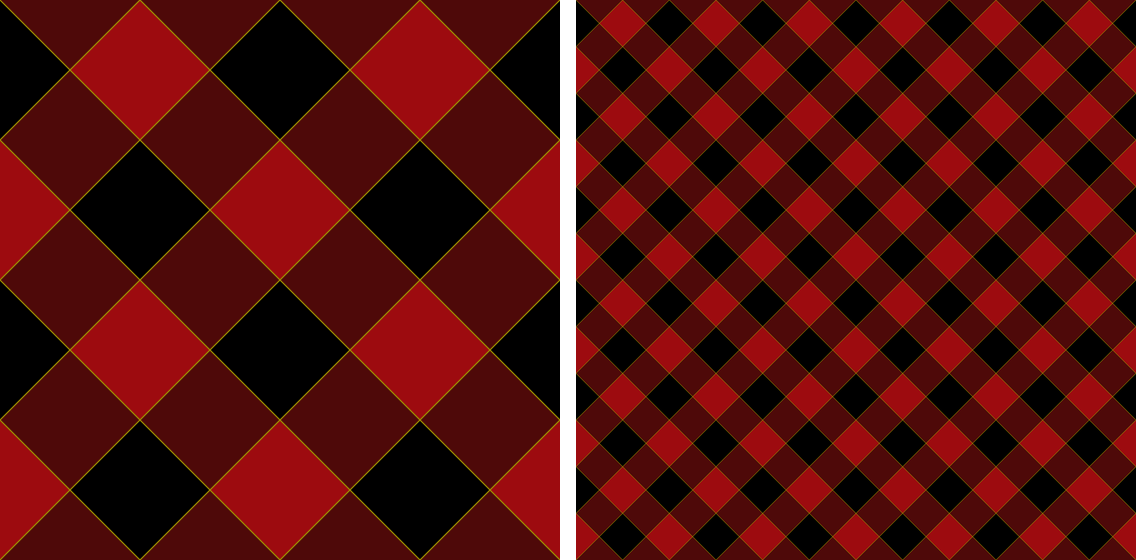
Left: one tile. Right: repeated 3 by 3.
This pattern is drawn by a Shadertoy shader. Its source:

```glsl
// Signed distance to the nearest whole number: positive in odd cells, negative in even ones
vec2 oddCellDistance(vec2 p) {
    return abs(mod(p + 0.5, 2.0) - 1.0) - 0.5;
}

void mainImage(out vec4 fragColor, in vec2 fragCoord) {
    const vec3 maroon = vec3(0.306, 0.037, 0.037);
    const vec3 red = vec3(0.616, 0.045, 0.058);
    const vec3 black = vec3(0.0);
    const vec3 gold = vec3(0.62, 0.57, 0.0);

    // Diagonal axes, four diamonds across and down
    vec2 uv = 4.0 * fragCoord / iResolution.xy;
    vec2 diagonal = vec2(uv.x + uv.y, uv.x - uv.y);
    float pixel = 4.0 * sqrt(2.0) / min(iResolution.x, iResolution.y);

    // Checked diamonds with smoothed borders
    vec2 edge = oddCellDistance(diagonal);
    vec2 odd = clamp(edge / pixel + 0.5, 0.0, 1.0);
    vec3 color = mix(mix(maroon, black, odd.x), mix(red, maroon, odd.x), odd.y);

    // Thin lines along every border
    vec2 line = clamp((0.0055 - abs(edge)) / pixel + 0.5, 0.0, 1.0);
    color = mix(color, gold, max(line.x, line.y));

    fragColor = vec4(color, 1.0);
}
```
